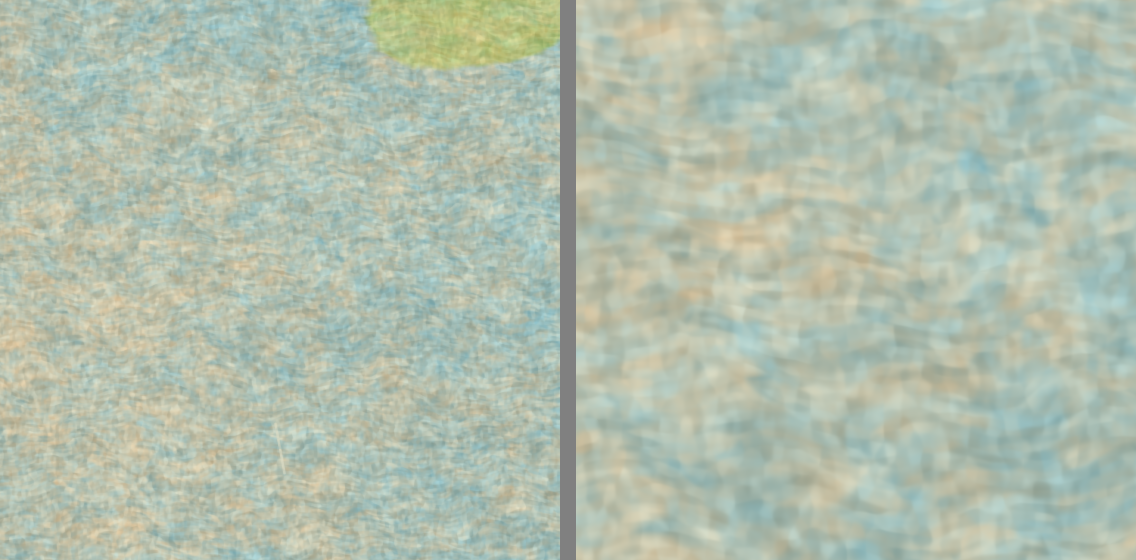
Left, the full canvas; right, a detail of the centre.
Give the GLSL for this texture, as a WebGL 1 fragment shader.

```glsl
precision highp float;
uniform vec2 u_resolution;

const vec3 SAGE = vec3(0.697, 0.747, 0.685);
const vec3 OLIVE = vec3(0.725, 0.755, 0.485);
const vec3 PALE = vec3(0.86, 0.86, 0.77);
const vec3 WARM_SHIFT = vec3(0.043, 0.006, -0.018);

vec2 hash2(vec2 p) {
  vec2 q = vec2(dot(p, vec2(127.1, 311.7)), dot(p, vec2(269.5, 183.3)));
  return fract(sin(q) * 43758.55);
}

// Soft cellular noise: two independent values in -1..1 blended between cells
vec2 softCells(vec2 p, float seed) {
  vec2 cell = floor(p);
  vec2 local = fract(p);
  vec2 sum = vec2(0.0);
  float total = 0.0;
  for (int y = -1; y <= 1; y++) {
    for (int x = -1; x <= 1; x++) {
      vec2 offset = vec2(float(x), float(y));
      vec2 id = cell + offset + seed;
      vec2 delta = offset + hash2(id) - local;
      float weight = exp(-4.0 * dot(delta, delta));
      sum += weight * (hash2(id + 57.3) * 2.0 - 1.0);
      total += weight;
    }
  }
  return sum / total;
}

// Gentle bending so that the grain does not run perfectly level
vec2 bend(vec2 p, float amount) {
  vec2 wave = sin(p.yx * vec2(23.0, 17.0) + 2.0 * sin(p * 11.0));
  return p + amount * (wave + 0.5 * sin(p.yx * 61.0 + p * 37.0));
}

float segmentDistance(vec2 p, vec2 a, vec2 b) {
  vec2 along = b - a;
  float t = clamp(dot(p - a, along) / dot(along, along), 0.0, 1.0);
  return length(p - a - along * t);
}

// Rounded, tilted patch: negative inside, in canvas units
float patchDistance(vec2 p, vec2 center, vec2 radius, float tilt) {
  vec2 q = p - center;
  q.y -= tilt * q.x;
  q = abs(q) / radius;
  float reach = pow(pow(q.x, 2.5) + pow(q.y, 2.5), 0.4);
  return (reach - 1.0) * min(radius.x, radius.y);
}

void main() {
  vec2 uv = gl_FragCoord.xy / u_resolution;
  float pixel = 1.0 / min(u_resolution.x, u_resolution.y);
  vec2 p = bend(uv, 0.006);

  // Grain layers from broad stains down to fine threads
  vec2 broad = softCells(p * vec2(6.0, 9.0), 3.0);
  vec2 medium = softCells(p * vec2(24.0, 38.0), 41.0);
  vec2 fine = softCells(p * vec2(62.0, 112.0), 83.0);
  vec2 thread = softCells(uv * vec2(180.0, 105.0), 127.0);
  vec2 weft = softCells(p * vec2(85.0, 210.0), 211.0);

  float warmth = 0.8 * broad.x + 1.35 * medium.x + 1.5 * fine.x
               + 0.7 * thread.x + 0.6 * weft.x;
  warmth += 1.1 * (0.48 - uv.x) - 0.5 * smoothstep(0.7, 1.0, uv.y);
  float light = 0.012 * broad.y + 0.025 * medium.y + 0.045 * fine.y
              + 0.05 * thread.y + 0.045 * weft.y;

  vec3 color = SAGE + warmth * WARM_SHIFT + light;

  // Olive patch with a ragged, soaked edge
  float edge = patchDistance(uv, vec2(0.85, 1.0), vec2(0.19, 0.12), 0.12);
  edge += 0.004 * medium.x + 0.003 * fine.y;
  float stain = 1.0 - smoothstep(-0.004 - pixel, 0.004 + pixel, edge);
  vec3 olive = OLIVE + 0.7 * warmth * WARM_SHIFT + 0.9 * light;
  olive.b += 0.035 * medium.y + 0.03 * fine.x;
  color = mix(color, olive, stain);

  // Thin pale scratch
  float scratch = segmentDistance(uv, vec2(0.492, 0.243), vec2(0.508, 0.155));
  float mark = 1.0 - smoothstep(0.0008, 0.0018 + pixel, scratch);
  color = mix(color, PALE, mark * (0.6 + 0.25 * weft.x));

  gl_FragColor = vec4(clamp(color, 0.0, 1.0), 1.0);
}
```
